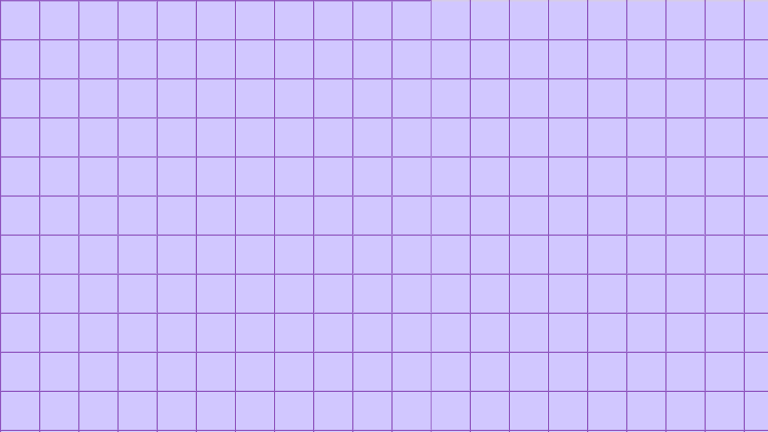
This pattern is drawn by a Shadertoy shader. Its source:

```glsl
// Thin violet square grid on lavender, with one faint column line and a pale top edge beyond it.

// Lengths are fractions of the canvas height.
const vec2 CELL = vec2(0.0906, 0.0904);    // about 19.6 columns by 11 rows
const vec2 MARGIN = vec2(0.0014, 0.0018);  // first lines, from the left and top edges
const float LINE_WIDTH = 0.0019;
const float HALO_WIDTH = 0.0085;   // slightly lighter band around each line
const float EDGE_WIDTH = 0.0035;   // pale strip along the top right edge
const float FILTER_PIXELS = 1.2;   // antialiasing footprint
const float SEAM_COLUMN = 11.0;    // index of the faint column line
const float SEAM_STRENGTH = 0.7;

const vec3 PAPER = vec3(0.820, 0.780, 1.000);
const vec3 HALO = vec3(0.830, 0.805, 1.000);
const vec3 INK = vec3(0.430, 0.100, 0.630);
const vec3 PALE_EDGE = vec3(0.840, 0.800, 0.910);

// Share of the filter footprint covered by a band at the given distance.
vec2 bandCoverage(vec2 dist, float width, float footprint) {
    vec2 overlap = (0.5 * (width + footprint) - dist) / footprint;
    return clamp(overlap, 0.0, min(1.0, width / footprint));
}

void mainImage(out vec4 fragColor, in vec2 fragCoord) {
    float pixel = 1.0 / iResolution.y;
    float footprint = FILTER_PIXELS * pixel;

    // Position measured from the top left corner
    vec2 p = vec2(fragCoord.x, iResolution.y - fragCoord.y) * pixel;

    // Nearest column and row line
    vec2 grid = (p - MARGIN) / CELL;
    vec2 index = floor(grid + 0.5);
    vec2 dist = abs(grid - index) * CELL;

    // The seam line is faint; the top line stops at the seam
    float seamX = MARGIN.x + SEAM_COLUMN * CELL.x;
    float pastSeam = smoothstep(-0.5 * pixel, 0.5 * pixel, p.x - seamX);
    vec2 strength = vec2(1.0);
    if (index.x == SEAM_COLUMN) strength.x = SEAM_STRENGTH;
    if (index.y == 0.0) strength.y = 1.0 - pastSeam;

    vec2 halo = bandCoverage(dist, HALO_WIDTH, footprint) * strength;
    vec2 ink = bandCoverage(dist, LINE_WIDTH, footprint) * strength;

    // Paper, halo, pale edge, then ink
    vec3 color = mix(PAPER, HALO, max(halo.x, halo.y));
    float edge = clamp((EDGE_WIDTH - p.y) / pixel + 0.5, 0.0, 1.0);
    color = mix(color, PALE_EDGE, edge * pastSeam);
    color = mix(color, INK, max(ink.x, ink.y));

    fragColor = vec4(color, 1.0);
}
```
